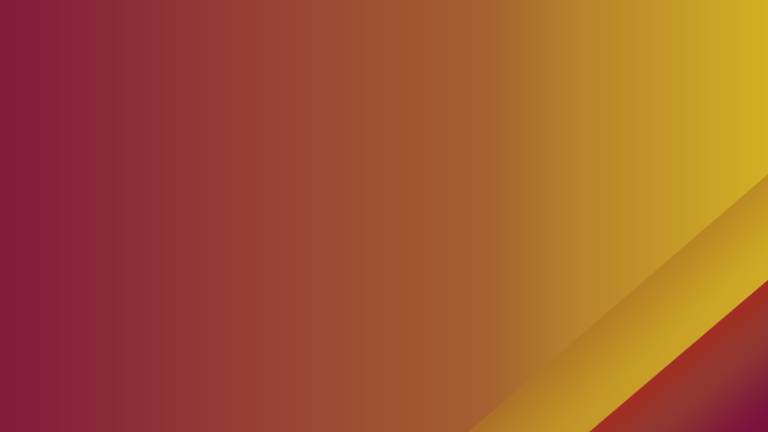
A WebGL 1 fragment shader for this background:

```glsl
precision highp float;

uniform vec2 u_resolution;

// Signed distance to a line crossing both axes; positive toward the corner
float cornerSide(vec2 p, vec2 intercepts) {
  vec2 slope = 1.0 / intercepts;
  return (1.0 - dot(p, slope)) / length(slope);
}

// Horizontal sweep from maroon through copper to gold
vec3 backdrop(float x) {
  vec3 color = mix(vec3(0.50, 0.105, 0.235), vec3(0.59, 0.24, 0.21), smoothstep(-0.31, 0.31, x) * 2.0 - 1.0);
  color = mix(vec3(0.50, 0.105, 0.235), vec3(0.59, 0.24, 0.21), clamp(x / 0.31, 0.0, 1.0));
  color = mix(color, vec3(0.645, 0.385, 0.185), clamp((x - 0.31) / 0.33, 0.0, 1.0));
  color = mix(color, vec3(0.71, 0.50, 0.17), clamp((x - 0.64) / 0.10, 0.0, 1.0));
  return mix(color, vec3(0.82, 0.69, 0.14), clamp((x - 0.74) / 0.26, 0.0, 1.0));
}

// Gold strip, shaded along its upper edge
vec3 goldBand(float x, float depth) {
  float along = clamp((x - 0.61) / 0.39, 0.0, 1.0);
  vec3 shade = mix(vec3(0.67, 0.42, 0.15), vec3(0.73, 0.54, 0.13), along);
  vec3 light = mix(vec3(0.73, 0.55, 0.16), vec3(0.81, 0.67, 0.14), along);
  return mix(shade, light, smoothstep(-0.04, 0.17, depth));
}

// Red edge fading into a maroon corner
vec3 redCorner(float depth) {
  vec3 color = mix(vec3(0.63, 0.18, 0.13), vec3(0.57, 0.22, 0.19), smoothstep(0.0, 0.09, depth));
  return mix(color, vec3(0.47, 0.07, 0.24), smoothstep(0.07, 0.26, depth));
}

void main() {
  float x = gl_FragCoord.x / u_resolution.x;
  vec2 corner = vec2(u_resolution.x - gl_FragCoord.x, gl_FragCoord.y) / u_resolution.y;
  float pixel = 1.0 / u_resolution.y;

  // Layers stacked toward the lower right corner
  float bandDepth = cornerSide(corner, vec2(0.694, 0.597));
  float redDepth = cornerSide(corner, vec2(0.414, 0.352));
  vec3 color = backdrop(x);
  color = mix(color, goldBand(x, bandDepth), smoothstep(-pixel, pixel, bandDepth));
  color = mix(color, redCorner(redDepth), smoothstep(-pixel, pixel, redDepth));

  gl_FragColor = vec4(color, 1.0);
}
```
